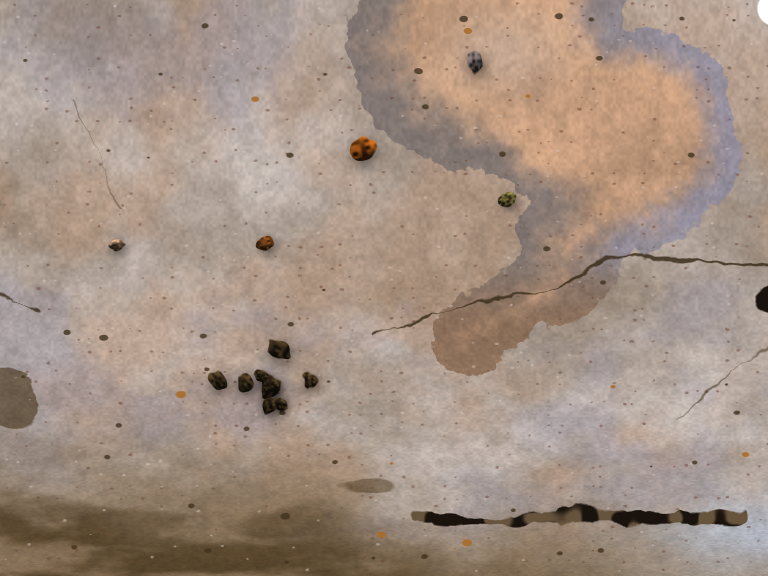
A Shadertoy shader for this texture:

```glsl
#define PALE vec3(.76, .715, .69)
#define STONE vec3(.585, .52, .46)
#define RUST vec3(.78, .615, .49)
#define DAMP vec3(.5, .455, .44)
#define VIOLET vec3(.58, .56, .62)
#define EARTH vec3(.5, .41, .3)
#define MOSS vec3(.31, .24, .145)
#define HOLE vec3(.1, .075, .05)
#define GRAIN .17
#define WOBBLE .05

float hash(vec2 p) {
    vec3 q = fract(p.xyx * .1031);
    q += dot(q, q.yzx + 33.33);
    return fract((q.x + q.y) * q.z);
}

float noise(vec2 p) {
    vec2 i = floor(p), f = fract(p);
    f = f * f * (3. - 2. * f);
    return mix(mix(hash(i), hash(i + vec2(1, 0)), f.x),
               mix(hash(i + vec2(0, 1)), hash(i + 1.), f.x), f.y);
}

float fbm(vec2 p) {
    float sum = 0., amp = .5;
    for (int i = 0; i < 5; i++) {
        sum += amp * noise(p);
        p = mat2(1.6, 1.2, -1.2, 1.6) * p + 7.3;
        amp *= .5;
    }
    return sum;
}

float cover(float d) { return clamp(.5 - d * iResolution.y / 1.5, 0., 1.); }

float blot(vec2 p, vec2 c, vec2 r) { p = (p - c) / r; return exp(-dot(p, p)); }

float segment(vec2 p, vec2 a, vec2 b) {
    p -= a; b -= a;
    return length(p - b * clamp(dot(p, b) / dot(b, b), 0., 1.));
}

float smin(float a, float b) {
    float h = max(.04 - abs(a - b), 0.);
    return min(a, b) - h * h * 6.;
}

// Water stain: a chain of capsules running down from the top
float stainShape(vec2 p) {
    float d = segment(p, vec2(.85, 1.03), vec2(.83, .93)) - .22;
    d = smin(d, segment(p, vec2(.83, .9), vec2(1.09, .76)) - .165);
    d = smin(d, length(p - vec2(1.11, .76)) - .175);
    d = smin(d, segment(p, vec2(1.08, .7), vec2(.99, .57)) - .085);
    return smin(d, segment(p, vec2(.98, .51), vec2(.81, .42)) - .06);
}

float crack(vec2 p, vec2 a, vec2 b, float width) {
    return cover(segment(p, a, b) - width * (1.9 * noise(p * 22.) - .35));
}

// Squashed, lumpy shell with a soft shadow and a lit top
void pebble(inout vec3 col, vec2 p, vec2 c, float r, vec3 tint) {
    vec2 q = (p - c) / r;
    float light = .55 + .5 * q.y;
    col *= 1. - .4 * blot(q, vec2(.2, -.4), vec2(1.1));
    float angle = 6.28 * hash(c * 917.);
    q = mat2(cos(angle), sin(angle), -sin(angle), cos(angle)) * q;
    q.y *= 1.3;
    float d = length(q) - .75 - .5 * noise(q * 1.3 + c * 90.);
    light += .9 * noise(q * 3. + c * 50.) - .45;
    col = mix(col, tint * clamp(light, .2, 1.4), cover(d * r));
}

// Sparse flecks, one candidate per cell
float flecks(vec2 p, float cells, float share, float size) {
    vec2 g = p * cells, id = floor(g);
    vec2 q = fract(g) - .3 - .4 * vec2(hash(id + cells), hash(id + 71.));
    q.y *= 1.4;
    float r = size * (.4 + .6 * hash(id + 5.)) * (.6 + .8 * noise(g * 6.));
    return step(hash(id + 19.), share) * cover((length(q) - r) / cells);
}

void mainImage(out vec4 fragColor, in vec2 fragCoord) {
    vec2 p = fragCoord / iResolution.y;
    vec2 ground = vec2(p.x, .9 * log(p.y + .35));
    float cloud = fbm(ground * 4. + 3.), mottle = fbm(ground * 13.);
    float rough = fbm(ground * 42.);

    // Plaster, pale patches and warm blushes
    float pale = smoothstep(.22, .8, mix(mottle, cloud, .6));
    pale += .5 * blot(p, vec2(.47, .76), vec2(.12, .09));
    pale += .3 * blot(p, vec2(.3, .39), vec2(.2, .06));
    pale += .5 * blot(p, vec2(1.3, .95), vec2(.2));
    pale += .3 * blot(p, vec2(1., .33), vec2(.4, .12));
    pale -= .35 * blot(p, vec2(.2, 1), vec2(.35, .13));
    vec3 col = mix(STONE, PALE, clamp(pale, 0., 1.));
    col = mix(col, RUST * .9, .45 * smoothstep(.45, .68, fbm(ground * 5. + 31.)));
    col = mix(col, VIOLET, .4 * smoothstep(.5, .7, fbm(ground * 5. + 57.)));

    // Earthy lower edge, mossy at the left and bluish at the right
    float low = p.y + .13 * p.x + .2 * (cloud - .5);
    col = mix(col, EARTH, .85 - .85 * smoothstep(.04, .36, low));
    float moss = 1. - smoothstep(.08, .33, low + .12 * p.x);
    moss *= smoothstep(.36, .62, fbm(ground * vec2(5, 8) + 12.));
    moss += .8 * cover(length(p - vec2(.01, .3)) - .03 - .05 * mottle);
    moss += .6 * cover(length((p - vec2(.64, .155)) * vec2(.3, 1)) - .025 * mottle);
    col = mix(col, MOSS, .85 * min(moss, 1.));
    col = mix(col, vec3(.68, .74, .83), .6 * blot(p, vec2(1.32, .07), vec2(.2, .07)));

    // Stain: crisp ragged rim, damp grey border, rusty centre
    float d = stainShape(p) + WOBBLE * (fbm(p * 14.) - .5 + .5 * (fbm(p * 60.) - .5));
    vec3 border = mix(DAMP, VIOLET, smoothstep(.95, 1.2, p.x + .3 * (mottle - .5)));
    border = mix(RUST * .7, border, smoothstep(.42, .58, p.y));
    float core = smoothstep(.015, .1, -d + .11 * (cloud - .5) + .03 * (rough - .5));
    vec3 stain = mix(border, RUST * (.85 + .3 * mottle), core);
    stain = mix(stain, PALE, .4 * blot(p, vec2(.87, .91), vec2(.1, .07)));
    col = mix(col, stain, .94 * cover(d));

    // Fine sand, pits and scattered crumbs
    float sand = mix(noise(p * 110.), noise(ground * 210.), .6) - .5;
    col *= 1. + GRAIN * (sand + .9 * (rough - .5));
    col = mix(col, vec3(.42, .27, .2), .5 * flecks(p, 55., .16, .18));
    col = mix(col, PALE * 1.1, .5 * flecks(p + 4., 48., .08, .15));
    col = mix(col, MOSS * .8, .8 * flecks(p + 2., 13., .2, .09));
    col = mix(col, vec3(.66, .42, .17), .9 * flecks(p + 8., 8., .13, .07));

    // Cracks, then the broken gap near the bottom
    vec2 w = p + .03 * (vec2(fbm(p * 18.), fbm(p * 18. + 40.)) - .5);
    float thin = crack(w, vec2(.65, .42), vec2(.83, .48), .0025);
    thin = max(thin, crack(w, vec2(.83, .48), vec2(.97, .5), .003));
    thin = max(thin, crack(w, vec2(.97, .5), vec2(1.06, .55), .0025));
    thin = max(thin, crack(w, vec2(1.06, .55), vec2(1.34, .545), .003));
    thin = max(thin, .5 * crack(w, vec2(.13, .83), vec2(.21, .64), .0015));
    thin = max(thin, .6 * crack(w, vec2(1.34, .41), vec2(1.17, .27), .002));
    thin = max(thin, crack(w, vec2(0, .485), vec2(.07, .455), .004));
    col = mix(col, MOSS * .75, .85 * thin);
    float gap = crack(w, vec2(.72, .1), vec2(.99, .1), .008);
    gap = max(gap, crack(w, vec2(.98, .1), vec2(1.29, .105), .014));
    col = mix(col, mix(HOLE, EARTH * .8, smoothstep(.5, .7, noise(p * 40.))), gap);
    col = mix(col, HOLE, cover(length(w - vec2(1.34, .477)) - .03));

    // Clustered dark shells, a few rusty ones and leaf scraps
    for (int i = 0; i < 9; i++) {
        vec2 h = vec2(hash(vec2(i, 2)), hash(vec2(i, 9))) - .5;
        vec2 c = vec2(.44, .33) + h * vec2(.2, .1) * (i < 4 ? .35 : 1.);
        pebble(col, p, c, .012 + .007 * hash(c * 300.), MOSS);
    }
    pebble(col, p, vec2(.485, .393), .021, MOSS);
    pebble(col, p, vec2(.628, .741), .024, vec3(.68, .36, .1));
    pebble(col, p, vec2(.462, .577), .015, vec3(.56, .31, .13));
    pebble(col, p, vec2(.825, .892), .018, DAMP);
    pebble(col, p, vec2(.203, .575), .014, RUST);
    pebble(col, p, vec2(.882, .653), .015, vec3(.52, .48, .25));

    // Bright corner
    col = mix(col, vec3(1), cover(length(p - vec2(1.345, .985)) - .03));
    fragColor = vec4(col, 1);
}
```
